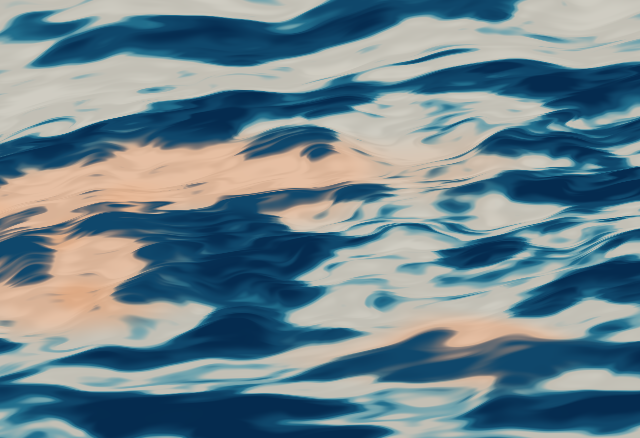
This texture is drawn by a WebGL 1 fragment shader. Its source:

```glsl
precision highp float;
// Rippled water at dusk: stretched gradient noise, warped octave by octave,
// gives a wave height that is coloured from deep blue through teal to cream.
// Peach glow patches and a sharp middle band add sunset light and focus.

uniform vec2 u_resolution;

#define TILT 0.13
#define BEND 0.05
#define SWELL_SCALE vec2(2.3, 9.5)
#define CHOP_SCALE vec2(4.8, 21.0)
#define RIPPLE_SCALE vec2(9.0, 46.0)
#define FINE_SCALE vec2(13.0, 95.0)
#define CREST_GAIN 0.34
#define BRIGHTNESS 0.40
#define CONTRAST 1.15

const vec3 ABYSS = vec3(0.02, 0.17, 0.31);
const vec3 DEEP  = vec3(0.06, 0.28, 0.42);
const vec3 TEAL  = vec3(0.13, 0.43, 0.55);
const vec3 FOAM  = vec3(0.44, 0.64, 0.68);
const vec3 CREAM = vec3(0.76, 0.75, 0.71);
const vec3 DUSK  = vec3(0.45, 0.44, 0.45);
const vec3 PEACH = vec3(0.85, 0.70, 0.59);
const vec3 AMBER = vec3(0.89, 0.62, 0.43);

vec2 gradientAt(vec2 cell) {
  float angle = 6.2832 * fract(sin(dot(cell, vec2(127.1, 311.7))) * 43758.5453);
  return vec2(cos(angle), sin(angle));
}

// Gradient noise, roughly -0.7 to 0.7
float noise(vec2 p) {
  vec2 cell = floor(p), f = fract(p);
  vec2 u = f * f * f * (f * (f * 6.0 - 15.0) + 10.0);
  float a = dot(gradientAt(cell), f);
  float b = dot(gradientAt(cell + vec2(1, 0)), f - vec2(1, 0));
  float c = dot(gradientAt(cell + vec2(0, 1)), f - vec2(0, 1));
  float d = dot(gradientAt(cell + vec2(1, 1)), f - vec2(1, 1));
  return mix(mix(a, b, u.x), mix(c, d, u.x), u.y);
}

// Soft elliptical patch of light
float patchLight(vec2 p, vec2 center, vec2 size) {
  vec2 d = (p - center) / size;
  return exp(-dot(d, d));
}

// Wave height: each finer layer is bent by the one above it
float waveHeight(vec2 p, float focus) {
  vec2 q = vec2(p.x, p.y - TILT * p.x);
  q.y += BEND * noise(p * vec2(2.6, 3.5) + 4.7);
  q.y += 0.3 * BEND * noise(p * vec2(7.0, 9.0) + 9.2);
  float swell = noise(q * SWELL_SCALE + 2.3);
  float chop = noise(q * CHOP_SCALE + vec2(7.1, 1.8 * swell));
  float ripple = noise(q * RIPPLE_SCALE + vec2(3.4, 3.0 * chop));
  float fine = noise(q * FINE_SCALE + vec2(5.9, 5.0 * chop + 2.0 * ripple));
  float crest = 1.0 - smoothstep(0.0, 0.2, abs(swell + 0.45 * chop - 0.08));
  float detail = mix(0.16, 0.55, focus) * ripple + 0.42 * focus * fine;
  return 0.85 * swell + 0.65 * chop + detail + CREST_GAIN * (crest - 0.35);
}

vec3 waterColor(float tone) {
  vec3 color = mix(ABYSS, DEEP, smoothstep(-0.15, 0.20, tone));
  color = mix(color, TEAL, smoothstep(0.22, 0.42, tone));
  color = mix(color, FOAM, smoothstep(0.42, 0.56, tone));
  return mix(color, CREAM, smoothstep(0.55, 0.72, tone));
}

vec3 sunsetColor(float tone, float heat) {
  vec3 color = mix(DEEP, DUSK, smoothstep(0.15, 0.48, tone));
  return mix(color, mix(PEACH, AMBER, heat), smoothstep(0.42, 0.68, tone));
}

void main() {
  vec2 p = gl_FragCoord.xy / u_resolution.y;
  p.x += 0.5 * (1.46 - u_resolution.x / u_resolution.y);

  // Sharp band through the middle, soft toward top and bottom
  float focus = patchLight(p, vec2(0.75, 0.52 + 0.06 * p.x), vec2(3.0, 0.25));

  // Sunset reflections: left, centre and lower right
  float left = patchLight(p, vec2(0.06, 0.43), vec2(0.34, 0.17));
  float centre = patchLight(p, vec2(0.60, 0.61), vec2(0.48, 0.10));
  float right = patchLight(p, vec2(1.06, 0.20), vec2(0.27, 0.08));
  float glow = min(left + 0.85 * centre + right, 1.0);

  // Bright sky sheen above, darker water below and at the right
  float sheen = 0.13 * smoothstep(0.62, 0.95, p.y);
  float shade = 0.14 * (1.0 - smoothstep(0.0, 0.28, p.y));
  shade += 0.12 * patchLight(p, vec2(1.25, 0.47), vec2(0.35, 0.10));

  float tone = BRIGHTNESS + CONTRAST * waveHeight(p, focus);
  tone += 0.32 * glow + sheen - shade + 0.05;

  float warmth = smoothstep(0.12, 0.65, glow + 0.35 * noise(p * vec2(4.0, 9.0)));
  float heat = 0.7 * left * smoothstep(-0.1, 0.4, noise(p * vec2(5.0, 11.0) + 6.0));
  vec3 color = mix(waterColor(tone), sunsetColor(tone, heat), warmth);
  color += 0.05 * smoothstep(0.75, 1.15, tone);
  gl_FragColor = vec4(color, 1.0);
}
```
